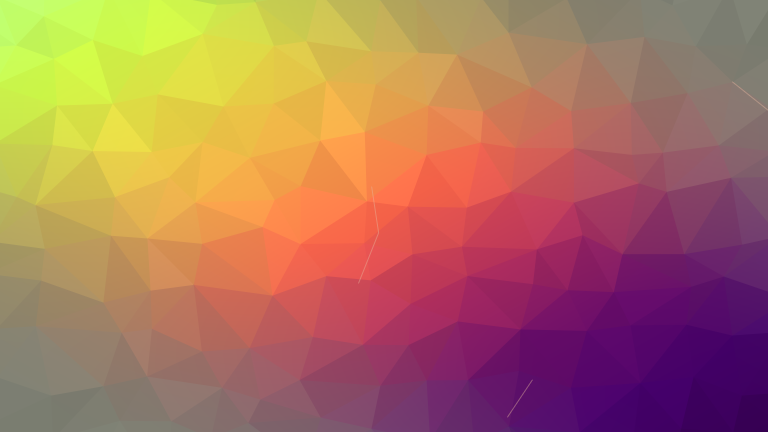
This background is drawn by a WebGL 1 fragment shader. Its source:

```glsl
precision highp float;

uniform vec2 u_resolution;

// Mesh shape, in units of the canvas height
const vec2 CELL_SIZE = vec2(0.121, 0.111);
const float JITTER = 0.66;
const float FACET_CONTRAST = 0.075;
const float INNER_GRADIENT = 0.3;

// Diagonal ramp, upper left to lower right, in even steps
const vec3 MINT = vec3(0.74, 1.00, 0.45);
const vec3 LIME = vec3(0.81, 0.98, 0.28);
const vec3 YELLOW = vec3(0.91, 0.84, 0.27);
const vec3 AMBER = vec3(0.97, 0.67, 0.29);
const vec3 CORAL = vec3(0.98, 0.39, 0.29);
const vec3 CRIMSON = vec3(0.71, 0.19, 0.36);
const vec3 PLUM = vec3(0.41, 0.05, 0.41);
const vec3 VIOLET = vec3(0.27, 0.00, 0.42);
const vec3 INDIGO = vec3(0.21, 0.00, 0.32);
const float RAMP_STEPS = 8.0;

// Muted tone of the two other corners
const vec3 CORNER_GREY = vec3(0.49, 0.50, 0.45);
const float GREY_START = 0.1;
const float GREY_END = 0.9;

// Pale hairlines between facets
const vec3 SEAM_COLOR = vec3(0.90, 0.72, 0.62);
const float SEAM_WIDTH = 0.0022;
const float SEAM_STRENGTH = 0.45;

float hash(vec2 p) {
  return fract(sin(dot(p, vec2(127.1, 311.7))) * 4375.85);
}

float cross2(vec2 a, vec2 b) {
  return a.x * b.y - a.y * b.x;
}

vec3 rampColor(float t) {
  float s = clamp(t, 0.0, 1.0) * RAMP_STEPS;
  vec3 color = mix(MINT, LIME, clamp(s, 0.0, 1.0));
  color = mix(color, YELLOW, clamp(s - 1.0, 0.0, 1.0));
  color = mix(color, AMBER, clamp(s - 2.0, 0.0, 1.0));
  color = mix(color, CORAL, clamp(s - 3.0, 0.0, 1.0));
  color = mix(color, CRIMSON, clamp(s - 4.0, 0.0, 1.0));
  color = mix(color, PLUM, clamp(s - 5.0, 0.0, 1.0));
  color = mix(color, VIOLET, clamp(s - 6.0, 0.0, 1.0));
  return mix(color, INDIGO, clamp(s - 7.0, 0.0, 1.0));
}

vec3 fieldColor(vec2 p) {
  float across = p.x * u_resolution.y / u_resolution.x;
  float down = 1.0 - p.y;
  float grey = smoothstep(GREY_START, GREY_END, abs(across - down));
  return mix(rampColor(0.5 * (across + down)), CORNER_GREY, grey);
}

vec2 meshVertex(vec2 id) {
  vec2 offset = vec2(hash(id), hash(id + 37.3)) - 0.5;
  return (id + JITTER * offset) * CELL_SIZE;
}

// Signed distance to the line ab, positive on its left
float edgeDistance(vec2 p, vec2 a, vec2 b) {
  return cross2(normalize(b - a), p - a);
}

// Adds one facet, weighted by its pixel coverage
void addFacet(inout vec4 sum, vec2 p, vec2 a, vec2 b, vec2 c, float pixel) {
  float side = sign(cross2(b - a, c - a));
  float inside = min(edgeDistance(p, a, b) * side,
                 min(edgeDistance(p, b, c) * side, edgeDistance(p, c, a) * side));
  float coverage = clamp(inside / pixel + 0.5, 0.0, 1.0);
  vec2 center = (a + b + c) / 3.0;
  float shade = 1.0 + FACET_CONTRAST * (hash(floor(center * 500.0)) - 0.5);
  sum += coverage * vec4(fieldColor(mix(center, p, INNER_GRADIENT)) * shade, 1.0);
}

float seam(vec2 p, vec2 a, vec2 b, float pixel) {
  vec2 ab = b - a;
  float along = clamp(dot(p - a, ab) / dot(ab, ab), 0.0, 1.0);
  float gap = length(p - a - ab * along);
  return clamp((0.5 * SEAM_WIDTH - gap) / pixel + 0.5, 0.0, 1.0);
}

void main() {
  vec2 p = gl_FragCoord.xy / u_resolution.y;
  float pixel = 1.0 / u_resolution.y;
  vec2 home = floor(p / CELL_SIZE);

  // Split each nearby quad along its shorter diagonal
  vec4 sum = vec4(fieldColor(p), 1.0) * 0.0001;
  for (int j = -1; j <= 1; j++) {
    for (int i = -1; i <= 1; i++) {
      vec2 id = home + vec2(float(i), float(j));
      vec2 a = meshVertex(id);
      vec2 b = meshVertex(id + vec2(1.0, 0.0));
      vec2 c = meshVertex(id + vec2(1.0, 1.0));
      vec2 d = meshVertex(id + vec2(0.0, 1.0));
      bool rising = distance(a, c) < distance(b, d);
      addFacet(sum, p, a, b, rising ? c : d, pixel);
      addFacet(sum, p, c, d, rising ? a : b, pixel);
    }
  }
  vec3 color = sum.rgb / sum.a;

  // Hairline seams
  vec2 scale = vec2(u_resolution.x / u_resolution.y, 1.0);
  vec2 bend = vec2(0.493, 0.461) * scale;
  float line = seam(p, vec2(0.484, 0.567) * scale, bend, pixel);
  line = max(line, seam(p, bend, vec2(0.467, 0.345) * scale, pixel));
  line = max(line, seam(p, vec2(0.954, 0.81) * scale, vec2(1.0, 0.745) * scale, pixel));
  line = max(line, seam(p, vec2(0.661, 0.035) * scale, vec2(0.693, 0.12) * scale, pixel));
  gl_FragColor = vec4(mix(color, SEAM_COLOR, line * SEAM_STRENGTH), 1.0);
}
```
